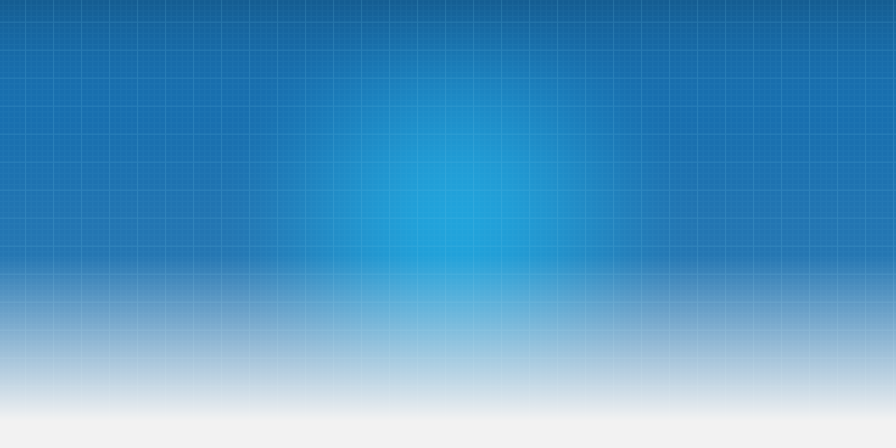
Give the GLSL for this background, as a Shadertoy shader.

```glsl
// A blue studio backdrop: a vertical gradient with a round cyan glow,
// a faint two-scale drafting grid, and a pale floor that fades upward.
// Lengths are in canvas heights, measured from the lower left.

const vec3 UPPER_BLUE = vec3(0.095, 0.435, 0.685);
const vec3 LOWER_BLUE = vec3(0.145, 0.465, 0.700);
const vec3 GLOW_CYAN  = vec3(0.130, 0.640, 0.860);
const vec3 FLOOR_PALE = vec3(0.950);
const vec3 LINE_TINT  = vec3(0.450, 0.780, 0.900);

const float GLOW_X      = 0.508;  // fraction of the canvas width
const float GLOW_Y      = 0.50;
const float GLOW_RADIUS = 0.56;

const float FLOOR_SOLID = 0.060;  // fully pale below this height
const float FLOOR_FADE  = 0.430;  // no veil above this height
const float SHADE_START = 0.76;
const float SHADE_DEPTH = 0.17;

const float MAJOR_CELL = 1.0 / 16.0;
const float MINOR_CELL = MAJOR_CELL / 5.0;
const float LINE_WIDTH = 0.0026;
const vec2  GRID_SHIFT = vec2(0.057, 0.013);
const float MAJOR_ALPHA = 0.12;
const float MINOR_ALPHA = 0.055;

// Antialiased coverage of grid lines repeated on both axes.
float gridLines(vec2 p, float cell, float pixel) {
    vec2 dist = abs(fract(p / cell + 0.5) - 0.5) * cell;
    vec2 cover = clamp((0.5 * (LINE_WIDTH + pixel) - dist) / pixel, 0.0, 1.0);
    cover *= min(1.0, LINE_WIDTH / pixel);
    return cover.x + cover.y - cover.x * cover.y;
}

void mainImage(out vec4 fragColor, in vec2 fragCoord) {
    float pixel = 1.0 / iResolution.y;
    vec2 p = fragCoord * pixel;
    float aspect = iResolution.x * pixel;

    // Blue wall and radial glow
    vec3 color = mix(LOWER_BLUE, UPPER_BLUE, smoothstep(0.40, 0.76, p.y));
    float radius = length(p - vec2(GLOW_X * aspect, GLOW_Y)) / GLOW_RADIUS;
    float glow = 1.0 - smoothstep(0.0, 1.0, radius);
    color = mix(color, GLOW_CYAN, glow);

    // Darkened upper edge
    float shade = clamp((p.y - SHADE_START) / (1.0 - SHADE_START), 0.0, 1.0);
    color *= 1.0 - SHADE_DEPTH * shade * shade;

    // Drafting grid
    vec2 gridPoint = p - GRID_SHIFT;
    color = mix(color, LINE_TINT, MINOR_ALPHA * gridLines(gridPoint, MINOR_CELL, pixel));
    color = mix(color, LINE_TINT, MAJOR_ALPHA * gridLines(gridPoint, MAJOR_CELL, pixel));

    // Pale floor veil
    float veil = clamp((FLOOR_FADE - p.y) / (FLOOR_FADE - FLOOR_SOLID), 0.0, 1.0);
    color = mix(color, FLOOR_PALE, veil);

    fragColor = vec4(color, 1.0);
}
```
